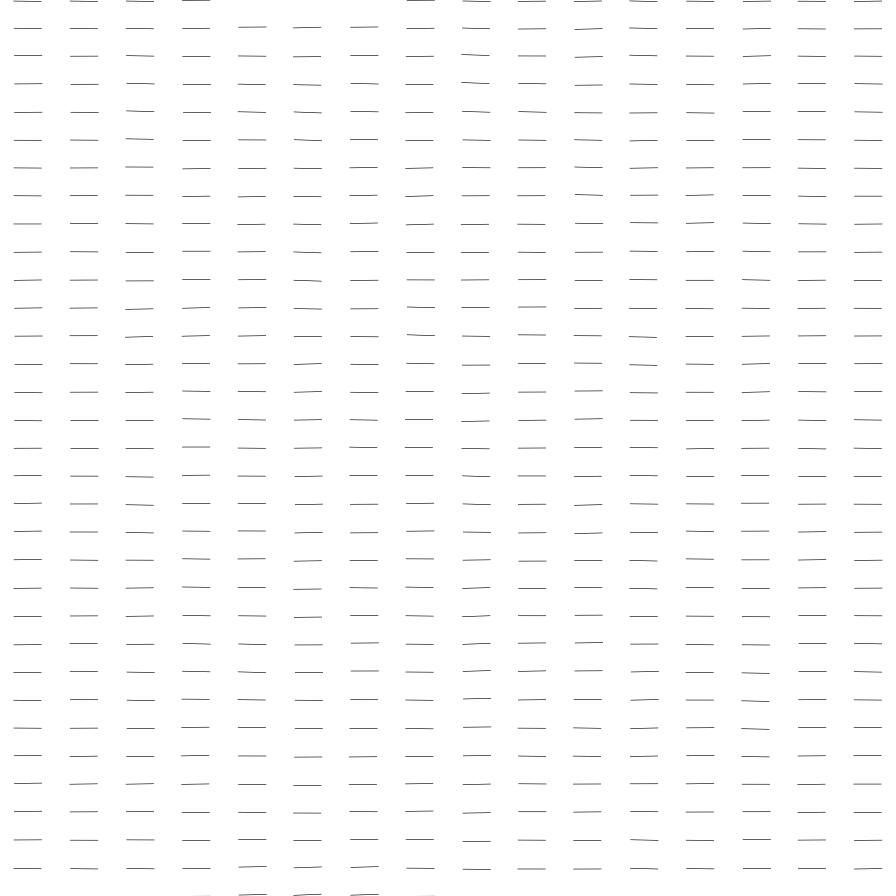
A Shadertoy shader for this pattern:

```glsl
// Thin black dashes on white, in a grid of 16 columns by 32 rows.
// Periodic gradient noise, sampled once per cell, shifts and tilts each dash;
// exact box coverage keeps the hairlines smooth at any canvas size.

const vec2 GRID = vec2(16.0, 32.0);
const vec2 DASH_SIZE = vec2(0.0313, 0.00069);
const vec2 SHIFT_AMOUNT = vec2(0.0028, 0.0034);
const float TILT_AMOUNT = 0.075;
const float NOISE_ROWS = 8.0;
const float PI = 3.14159;

// Random unit gradient at a lattice point, periodic from bottom to top
vec2 latticeGradient(vec2 p, float seed) {
    p.y = mod(p.y, NOISE_ROWS);
    float h = fract(sin(dot(p, vec2(127.1, 311.7)) + seed * 74.7) * 43758.5);
    return vec2(cos(2.0 * PI * h), sin(2.0 * PI * h));
}

float gradientNoise(vec2 p, float seed) {
    vec2 i = floor(p);
    vec2 f = p - i;
    vec2 u = f * f * f * (f * (f * 6.0 - 15.0) + 10.0);
    vec2 e = vec2(0.0, 1.0);
    float a = dot(latticeGradient(i, seed), f);
    float b = dot(latticeGradient(i + e.yx, seed), f - e.yx);
    float c = dot(latticeGradient(i + e.xy, seed), f - e.xy);
    float d = dot(latticeGradient(i + e.yy, seed), f - e.yy);
    return mix(mix(a, b, u.x), mix(c, d, u.x), u.y);
}

// Fraction of a pixel-wide interval at x that lies within +-halfWidth
float intervalCoverage(float x, float halfWidth, float pixel) {
    float lo = max(x - 0.5 * pixel, -halfWidth);
    float hi = min(x + 0.5 * pixel, halfWidth);
    return clamp((hi - lo) / pixel, 0.0, 1.0);
}

float dashCoverage(vec2 p, vec2 size, float tilt, float pixel) {
    p.y -= p.x * tilt;
    return intervalCoverage(p.x, 0.5 * size.x, pixel)
         * intervalCoverage(p.y, 0.5 * size.y, pixel);
}

// Vertical shift at the wrapping row: a few columns rise, the others sink
float seamShift(float column) {
    float raised = 1.0 - smoothstep(1.2, 2.6, abs(column - 5.0));
    return mix(-0.0014, 0.0014, raised);
}

void mainImage(out vec4 fragColor, in vec2 fragCoord) {
    vec2 uv = fragCoord / iResolution.xy;
    float pixel = 1.0 / iResolution.y;

    // Columns sit at cell centres, rows on the cell boundaries
    vec2 cell = vec2(floor(uv.x * GRID.x), floor(uv.y * GRID.y + 0.5));
    vec2 center = (cell + vec2(0.5, 0.0)) / GRID;
    float row = mod(cell.y, GRID.y);

    // Smooth variation, calmer toward the left and right edges
    vec2 q = vec2(cell.x * 0.63 + 0.37, row * NOISE_ROWS / GRID.y + 0.41);
    float strength = mix(0.5, 1.0, sin(PI * center.x));
    vec2 shift = SHIFT_AMOUNT * strength
               * vec2(gradientNoise(q, 1.0), gradientNoise(q, 2.0));
    float tilt = TILT_AMOUNT * strength * gradientNoise(q, 3.0);

    // Blend into the seam near the top and bottom
    float seamDistance = min(row, GRID.y - row);
    float seam = exp(-0.6 * seamDistance * seamDistance);
    shift.y = mix(shift.y, seamShift(cell.x), seam);

    float ink = dashCoverage(uv - center - shift, DASH_SIZE, tilt, pixel);
    fragColor = vec4(vec3(1.0 - ink), 1.0);
}
```
